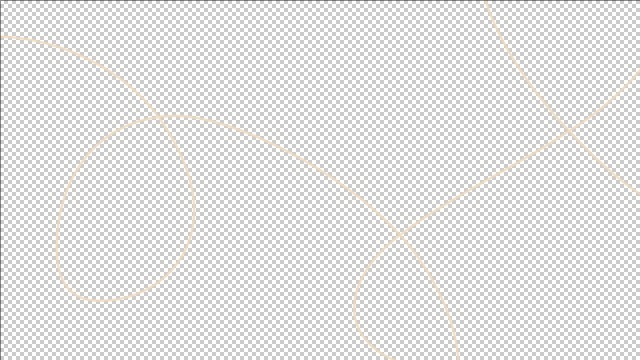
Write a Shadertoy shader that draws this background.

```glsl
// Fine peach ribbons looping over a grey and white checkerboard with a dark top and left rim.

const vec2 GRID = vec2(768.0, 432.0);    // design units, y runs down from the top
const float CELL = 4.8;                  // side of one checker square
const float RIM_WIDTH = 0.6;
const float RIBBON_WIDTH = 2.8;
const float RIBBON_OPACITY = 0.78;
const int STEPS = 16;                    // straight pieces per curve segment
const vec3 WHITE = vec3(0.995, 0.995, 0.99);
const vec3 GREY = vec3(0.796);
const vec3 RIM = vec3(0.1);
const vec3 PEACH = vec3(0.94, 0.85, 0.73);

// Chained cubic control points; neighbouring segments share an end point
const vec2 LOOP[22] = vec2[22](
    vec2(0, 44), vec2(75, 46), vec2(150, 85), vec2(190, 140),
    vec2(215, 175), vec2(233, 215), vec2(233, 252),
    vec2(233, 318), vec2(180, 361), vec2(120, 361),
    vec2(85, 361), vec2(68, 340), vec2(68, 297),
    vec2(68, 210), vec2(120, 140), vec2(210, 139),
    vec2(280, 139), vec2(410, 205), vec2(480, 282),
    vec2(520, 326), vec2(548, 385), vec2(550, 434));
const vec2 RISE[13] = vec2[13](
    vec2(478, 434), vec2(445, 422), vec2(425, 398), vec2(425, 370),
    vec2(425, 335), vec2(452, 303), vec2(480, 282),
    vec2(545, 233), vec2(620, 200), vec2(683, 157),
    vec2(715, 138), vec2(745, 112), vec2(770, 82));
const vec2 FALL[7] = vec2[7](
    vec2(582, -2), vec2(597, 50), vec2(640, 113), vec2(683, 157),
    vec2(710, 186), vec2(740, 215), vec2(770, 234));

float segmentDistance(vec2 p, vec2 a, vec2 b) {
    vec2 ab = b - a;
    float h = clamp(dot(p - a, ab) / dot(ab, ab), 0.0, 1.0);
    return length(p - a - h * ab);
}

float bezierDistance(vec2 p, vec2 a, vec2 b, vec2 c, vec2 d) {
    float nearest = 1e5;
    vec2 last = a;
    for (int i = 1; i <= STEPS; i++) {
        float t = float(i) / float(STEPS);
        float s = 1.0 - t;
        vec2 next = s * s * s * a + 3.0 * s * t * (s * b + t * c) + t * t * t * d;
        nearest = min(nearest, segmentDistance(p, last, next));
        last = next;
    }
    return nearest;
}

// Integral of a square wave that is +1 on even cells and -1 on odd ones
vec2 waveIntegral(vec2 x) {
    return 1.0 - abs(mod(x, 2.0) - 1.0);
}

// Checker averaged over the pixel footprint: 1 is white, 0 is grey
float checker(vec2 p, vec2 pixel) {
    vec2 w = pixel / CELL;
    vec2 x = p / CELL;
    vec2 wave = (waveIntegral(x + 0.5 * w) - waveIntegral(x - 0.5 * w)) / w;
    return 0.5 + 0.5 * wave.x * wave.y;
}

void mainImage(out vec4 fragColor, in vec2 fragCoord) {
    vec2 uv = fragCoord / iResolution.xy;
    vec2 p = vec2(uv.x, 1.0 - uv.y) * GRID;
    vec2 pixel = GRID / iResolution.xy;

    // Checkerboard
    vec3 color = mix(GREY, WHITE, checker(p, pixel));

    // Ribbons
    float dist = 1e5;
    for (int i = 0; i < 21; i += 3)
        dist = min(dist, bezierDistance(p, LOOP[i], LOOP[i + 1], LOOP[i + 2], LOOP[i + 3]));
    for (int i = 0; i < 12; i += 3)
        dist = min(dist, bezierDistance(p, RISE[i], RISE[i + 1], RISE[i + 2], RISE[i + 3]));
    for (int i = 0; i < 6; i += 3)
        dist = min(dist, bezierDistance(p, FALL[i], FALL[i + 1], FALL[i + 2], FALL[i + 3]));
    float ribbon = clamp((0.5 * RIBBON_WIDTH - dist) / pixel.y + 0.5, 0.0, 1.0);
    color = mix(color, PEACH, ribbon * RIBBON_OPACITY);

    // Dark rim along the top and left edges
    vec2 rim = clamp((RIM_WIDTH - p) / pixel + 0.5, 0.0, 1.0);
    color = mix(color, RIM, max(rim.x, rim.y));

    fragColor = vec4(color, 1.0);
}
```
